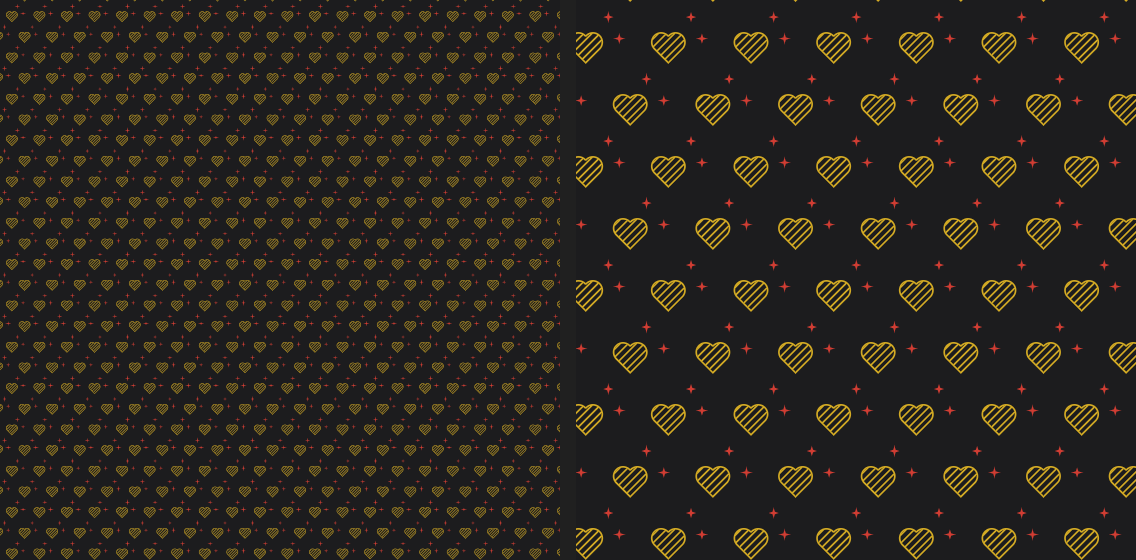
Left, the full canvas; right, a detail of the centre.
A Shadertoy shader for this pattern:

```glsl
// Striped gold line-art hearts with small red four-pointed stars on near-black.
// One staggered lattice carries every motif: a heart distance field drawn as an
// outline plus diagonal hatching, and two stars offset from each heart.

// Layout, in canvas heights
const vec2  STEP        = vec2(0.0492, 0.0369);   // column and row spacing
const float ROW_SHIFT   = 0.0227;                 // sideways shift of odd rows
const vec2  ANCHOR      = vec2(0.0212, 0.9702);   // centre of the first heart
const vec2  STAR_RIGHT  = vec2(0.0200, 0.0056);   // star beside a heart
const vec2  STAR_BELOW  = vec2(-0.0130, -0.0185); // star between rows

// Motifs
const float HEART_SCALE  = 0.0172;
const float HEART_MIDDLE = 0.552;                 // box centre, heart units
const float LINE_WIDTH   = 0.0010;
const float HATCH_STEP   = 0.0034;
const float STAR_RADIUS  = 0.0030;
const float STAR_WAIST   = 0.25;                  // inner corner / radius

// Colours
const vec3 GROUND = vec3(0.110, 0.110, 0.118);
const vec3 GOLD   = vec3(0.83, 0.67, 0.14);
const vec3 RED    = vec3(0.82, 0.24, 0.20);

// Offset from the lattice point of the nearest row
vec2 latticeOffset(vec2 p) {
    float row = round(p.y / STEP.y);
    p.x -= mod(row, 2.0) * ROW_SHIFT;
    return vec2(p.x - STEP.x * round(p.x / STEP.x), p.y - STEP.y * row);
}

// Signed distance to a heart with its tip at the origin
float heartDistance(vec2 p) {
    p.x = abs(p.x);
    if (p.x + p.y > 1.0)
        return length(p - vec2(0.25, 0.75)) - sqrt(2.0) / 4.0;
    vec2 toNotch = p - vec2(0.0, 1.0);
    vec2 toSide = p - 0.5 * max(p.x + p.y, 0.0);
    return sqrt(min(dot(toNotch, toNotch), dot(toSide, toSide))) * sign(p.x - p.y);
}

// Signed distance to the edges of a four-pointed star
float starDistance(vec2 p) {
    p = abs(p);
    if (p.y > p.x) p = p.yx;
    vec2 normal = normalize(vec2(STAR_WAIST, 1.0 - STAR_WAIST));
    return dot(p - vec2(STAR_RADIUS, 0.0), normal);
}

// Pixel coverage of a filled shape
float fill(float d, float pixel) {
    return clamp(0.5 - d / pixel, 0.0, 1.0);
}

// Pixel coverage of a line, exact even when thinner than a pixel
float stroke(float d, float pixel) {
    return fill(d - 0.5 * LINE_WIDTH, pixel) - fill(d + 0.5 * LINE_WIDTH, pixel);
}

// Outline and diagonal hatching of one heart
float heartLines(vec2 p, float pixel) {
    p.y += HEART_MIDDLE * HEART_SCALE;
    float d = heartDistance(p / HEART_SCALE) * HEART_SCALE;
    float across = (p.x - p.y) / sqrt(2.0);
    float hatch = across - HATCH_STEP * round(across / HATCH_STEP);
    float outline = stroke(d + 0.5 * LINE_WIDTH, pixel);
    return max(outline, stroke(hatch, pixel) * fill(d + 0.5 * LINE_WIDTH, pixel));
}

void mainImage(out vec4 fragColor, in vec2 fragCoord) {
    float pixel = 1.0 / iResolution.y;
    vec2 p = fragCoord * pixel - ANCHOR;

    float hearts = heartLines(latticeOffset(p), pixel);
    float stars = max(fill(starDistance(latticeOffset(p - STAR_RIGHT)), pixel),
                      fill(starDistance(latticeOffset(p - STAR_BELOW)), pixel));

    vec3 color = mix(GROUND, GOLD, hearts);
    color = mix(color, RED, stars);
    fragColor = vec4(color, 1.0);
}
```
